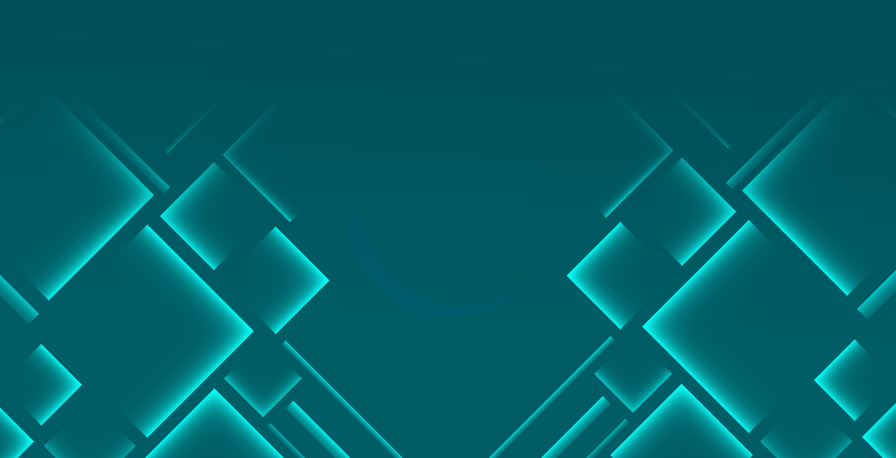
Reproduce this background procedurally as a Shadertoy shader.

```glsl
// Teal backdrop with mirrored clusters of glowing diagonal squares and bars.
// Each half is folded onto one side; every shape is a rotated box lit along
// its leading edges, dimming towards the top. A faint crescent sits mid-canvas.

// Apex x, apex y, arm length, arm heading in quarter turns.
// Units are percent of canvas height; x is measured outward from the centre.
const vec4 CORNERS[10] = vec4[10](
    vec4(64.2, 57.4, 32.5, 0.0), vec4(62.9, 52.8, 16.7, 2.0),
    vec4(25.9, 38.8, 16.6, 0.0), vec4(42.4, 27.7, 32.9, 0.0),
    vec4(79.9, 16.0, 12.6, 0.0), vec4(90.4, 3.6, 12.6, 0.0),
    vec4(51.0, 15.2, 22.0, 3.0), vec4(49.2, 66.2, 20.8, 2.0),
    vec4(40.4, 8.9, 12.0, 1.0), vec4(78.2, -7.4, 14.2, 1.0));

// Glow reach and strength of each corner.
const vec2 CORNER_GLOW[10] = vec2[10](
    vec2(2.0, 1.0), vec2(1.9, 0.95), vec2(1.9, 1.0), vec2(2.1, 1.0),
    vec2(1.7, 1.0), vec2(1.7, 1.0), vec2(2.0, 1.0), vec2(0.8, 0.9),
    vec2(1.2, 0.7), vec2(1.7, 0.45));

// Bars from start to end, lit on the edge joining the two points.
const vec4 BARS[7] = vec4[7](
    vec4(82.2, 80.2, 60.7, 59.1), vec4(46.7, 81.0, 61.2, 66.5),
    vec4(99.3, 41.5, 89.3, 31.5), vec4(35.5, 25.6, 8.0, -1.9),
    vec4(33.8, 12.5, 18.0, -3.3), vec4(38.8, 7.6, 28.0, -3.2),
    vec4(92.4, 78.4, 99.0, 71.8));

// Width and strength of each bar.
const vec2 BAR_GLOW[7] = vec2[7](
    vec2(2.0, 0.8), vec2(1.0, 0.9), vec2(3.2, 0.7), vec2(1.2, 0.85),
    vec2(2.4, 1.0), vec2(1.1, 0.6), vec2(1.0, 0.6));

// Smooth coverage of the box from the origin to size.
float boxMask(vec2 q, vec2 size, float pixel) {
    vec2 inside = min(q, size - q);
    return clamp(min(inside.x, inside.y) / pixel + 0.5, 0.0, 1.0);
}

// Square lit along the two arms that meet at its apex.
float cornerLight(vec2 p, vec4 corner, vec2 glow, float pixel) {
    float angle = (corner.w - 0.5) * 1.5707963;
    vec2 arm = vec2(cos(angle), sin(angle));
    vec2 q = p - corner.xy;
    q = vec2(dot(q, arm), dot(q, vec2(-arm.y, arm.x)));
    vec2 light = exp(-max(q, 0.0) / glow.x);
    float lit = 1.0 - (1.0 - light.x) * (1.0 - light.y);
    return lit * glow.y * boxMask(q, vec2(corner.z), pixel);
}

// Thin bar lit along one long edge.
float barLight(vec2 p, vec4 bar, vec2 glow, float pixel) {
    vec2 along = normalize(bar.zw - bar.xy);
    vec2 q = p - bar.xy;
    q = vec2(dot(q, along), dot(q, vec2(-along.y, along.x)));
    float lit = exp(-max(q.y, 0.0) / (0.6 * glow.x));
    vec2 size = vec2(distance(bar.xy, bar.zw), glow.x);
    return lit * glow.y * boxMask(q, size, pixel);
}

void mainImage(out vec4 fragColor, in vec2 fragCoord) {
    float pixel = 100.0 / iResolution.y;
    vec2 p = (fragCoord - vec2(0.5 * iResolution.x, 0.0)) * pixel;

    // Background, darkest at the upper right
    float shade = smoothstep(25.0, 100.0, p.y + 0.06 * p.x);
    vec3 color = mix(vec3(0.0, 0.362, 0.395), vec3(0.0, 0.312, 0.345), shade);

    // Faint blue crescent between two offset circles
    float outer = 22.8 - length(p - vec2(0.2, 53.3));
    float inner = length(p - vec2(2.8, 55.3)) - 21.8;
    float crescent = smoothstep(-0.3, 0.8, min(outer, inner));
    crescent *= 1.0 - smoothstep(48.0, 56.0, p.y);
    color = mix(color, vec3(0.0, 0.355, 0.43), 0.7 * crescent);

    // Fold the halves together; the right one sits slightly higher
    vec2 side = vec2(abs(p.x), p.y - step(0.0, p.x));

    float light = 0.0;
    for (int i = 0; i < 10; i++)
        light = max(light, cornerLight(side, CORNERS[i], CORNER_GLOW[i], pixel));
    for (int i = 0; i < 7; i++)
        light = max(light, barLight(side, BARS[i], BAR_GLOW[i], pixel));

    // Shapes dissolve towards the top
    light *= 1.0 - smoothstep(46.0, 82.0, side.y);
    color = mix(color, vec3(0.04, 1.0, 0.98), light);
    fragColor = vec4(color, 1.0);
}
```
